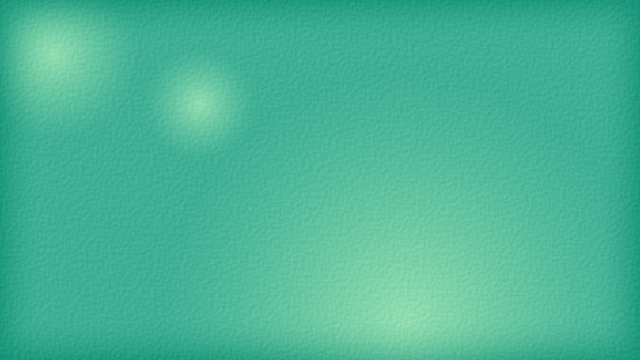
Reproduce this background procedurally as a Shadertoy shader.

```glsl
// Soft green paper: three radial glows on a flat tint, darkened towards the border,
// with a fine embossed grain. Grain is the slope of gradient noise along the light;
// all lengths are in canvas heights, with the origin at the lower left.

const vec3 BASE_COLOR = vec3(0.25, 0.69, 0.585);
const vec3 GLOW_COLOR = vec3(0.57, 0.87, 0.69);
const vec3 EDGE_COLOR = vec3(0.08, 0.58, 0.465);

// Glows: centre x, centre y, radius
const vec3 CORNER_GLOW = vec3(0.150, 0.850, 0.240);
const vec3 SMALL_GLOW  = vec3(0.555, 0.710, 0.155);
const vec3 LARGE_GLOW  = vec3(1.127, 0.110, 0.680);
const float GLOW_FALLOFF = 1.25;

const float EDGE_WIDTH = 0.13;
const float EDGE_STRENGTH = 0.82;

const float GRAIN_SCALE = 95.0;
const float GRAIN_STRENGTH = 0.035;
const vec2 GRAIN_LIGHT = vec2(-0.25, 0.25);

vec2 hashGradient(vec2 cell) {
    uvec2 q = uvec2(ivec2(cell)) * uvec2(1597334673u, 3812015801u);
    uint h = (q.x ^ q.y) * 1597334673u;
    h ^= h >> 15u;
    h *= 2246822519u;
    h ^= h >> 13u;
    float angle = float(h >> 8u) / 16777216.0 * 6.28319;
    return vec2(cos(angle), sin(angle));
}

float gradientNoise(vec2 p) {
    vec2 cell = floor(p);
    vec2 f = p - cell;
    vec2 u = f * f * f * (f * (f * 6.0 - 15.0) + 10.0);
    vec2 e = vec2(0.0, 1.0);
    float a = dot(hashGradient(cell), f);
    float b = dot(hashGradient(cell + e.yx), f - e.yx);
    float c = dot(hashGradient(cell + e.xy), f - e.xy);
    float d = dot(hashGradient(cell + e.yy), f - e.yy);
    return mix(mix(a, b, u.x), mix(c, d, u.x), u.y);
}

float grainHeight(vec2 p) {
    return gradientNoise(p) + 0.5 * gradientNoise(p * 2.0 + 17.0);
}

float emboss(vec2 p) {
    return grainHeight(p + GRAIN_LIGHT) - grainHeight(p - GRAIN_LIGHT);
}

float glow(vec2 p, vec3 light) {
    float nearness = max(1.0 - distance(p, light.xy) / light.z, 0.0);
    return pow(nearness, GLOW_FALLOFF);
}

float edgeShade(vec2 p, vec2 size) {
    vec2 inset = clamp(min(p, size - p) / EDGE_WIDTH, 0.0, 1.0);
    vec2 open = 1.0 - EDGE_STRENGTH * (1.0 - inset) * (1.0 - inset);
    return 1.0 - open.x * open.y;
}

void mainImage(out vec4 fragColor, in vec2 fragCoord) {
    vec2 p = fragCoord / iResolution.y;
    vec2 size = vec2(iResolution.x / iResolution.y, 1.0);

    // Glows combine like screened lights
    float dark = (1.0 - glow(p, CORNER_GLOW))
               * (1.0 - glow(p, SMALL_GLOW))
               * (1.0 - glow(p, LARGE_GLOW));
    float light = 1.0 - dark;
    vec3 color = mix(BASE_COLOR, GLOW_COLOR, light);

    // Border shade, softened where the light is strong
    float shade = edgeShade(p, size) * (1.0 - 0.55 * light);
    color = mix(color, EDGE_COLOR, shade);

    // Embossed paper grain
    color += GRAIN_STRENGTH * emboss(p * GRAIN_SCALE);

    fragColor = vec4(clamp(color, 0.0, 1.0), 1.0);
}
```
